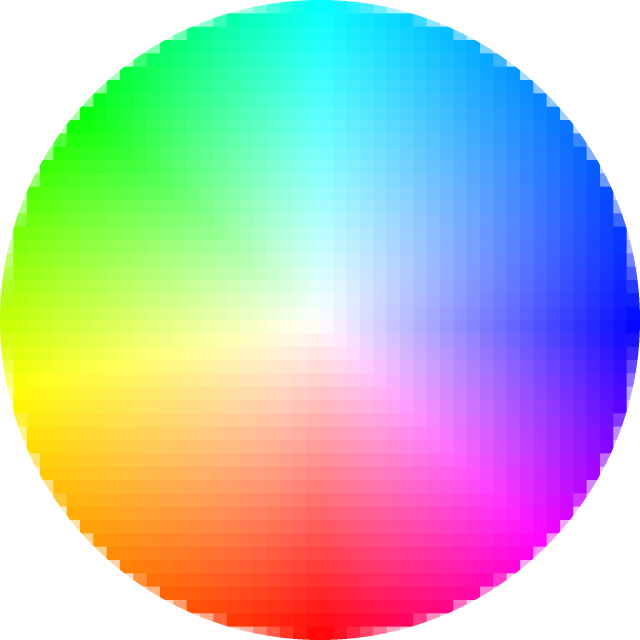
Reproduce this background procedurally as a Shadertoy shader.

```glsl
// A mosaic colour wheel: hue by angle, white at the hub, pale blocks along a round rim.

const float CELLS = 48.0;          // mosaic blocks across the canvas
const float WHEEL_RADIUS = 1.0;    // in half canvas units
const float START_ANGLE = -45.0;   // direction of magenta, in degrees
const vec3 PAPER = vec3(1.0);
const int SAMPLES = 3;             // smoothing samples per axis
// Degrees from START_ANGLE: magenta, blue, cyan, green, yellow, red, magenta
const float HUE_STOPS[7] = float[7](0.0, 43.0, 135.0, 184.5, 237.5, 315.0, 360.0);

// Fully saturated colour, with hue counted in sixths of a turn
vec3 pureHue(float hue) {
    return clamp(abs(mod(hue + vec3(0.0, 4.0, 2.0), 6.0) - 3.0) - 1.0, 0.0, 1.0);
}

// Uneven hue spacing: each arc between two stops steps the hue down by one sixth
float hueAtAngle(float angle) {
    float turn = mod(angle - START_ANGLE, 360.0);
    float hue = 5.0;
    for (int i = 0; i < 6; i++) {
        hue -= clamp((turn - HUE_STOPS[i]) / (HUE_STOPS[i + 1] - HUE_STOPS[i]), 0.0, 1.0);
    }
    return hue;
}

vec3 wheel(vec2 uv) {
    // Sample the wheel at the centre of each block
    vec2 block = (floor(uv * CELLS) + 0.5) / CELLS * 2.0 - 1.0;
    float radius = length(block);
    float saturation = min(radius / WHEEL_RADIUS, 1.0);
    vec3 hueColor = pureHue(hueAtAngle(degrees(atan(block.y, block.x))));

    // Blocks that straddle the rim fade towards the paper
    float blockSize = 2.0 / CELLS;
    float coverage = clamp(0.5 + (WHEEL_RADIUS - radius) / blockSize, 0.25, 1.0);
    vec3 color = mix(PAPER, hueColor, saturation * coverage);

    // Clip to the exact circle
    return length(uv * 2.0 - 1.0) < WHEEL_RADIUS ? color : PAPER;
}

void mainImage(out vec4 fragColor, in vec2 fragCoord) {
    float side = min(iResolution.x, iResolution.y);
    vec2 corner = fragCoord - 0.5 - 0.5 * (iResolution.xy - side);

    // Average a small grid of samples to smooth block edges and the rim
    vec3 color = vec3(0.0);
    for (int y = 0; y < SAMPLES; y++) {
        for (int x = 0; x < SAMPLES; x++) {
            vec2 offset = (vec2(x, y) + 0.5) / float(SAMPLES);
            color += wheel((corner + offset) / side);
        }
    }
    fragColor = vec4(color / float(SAMPLES * SAMPLES), 1.0);
}
```
